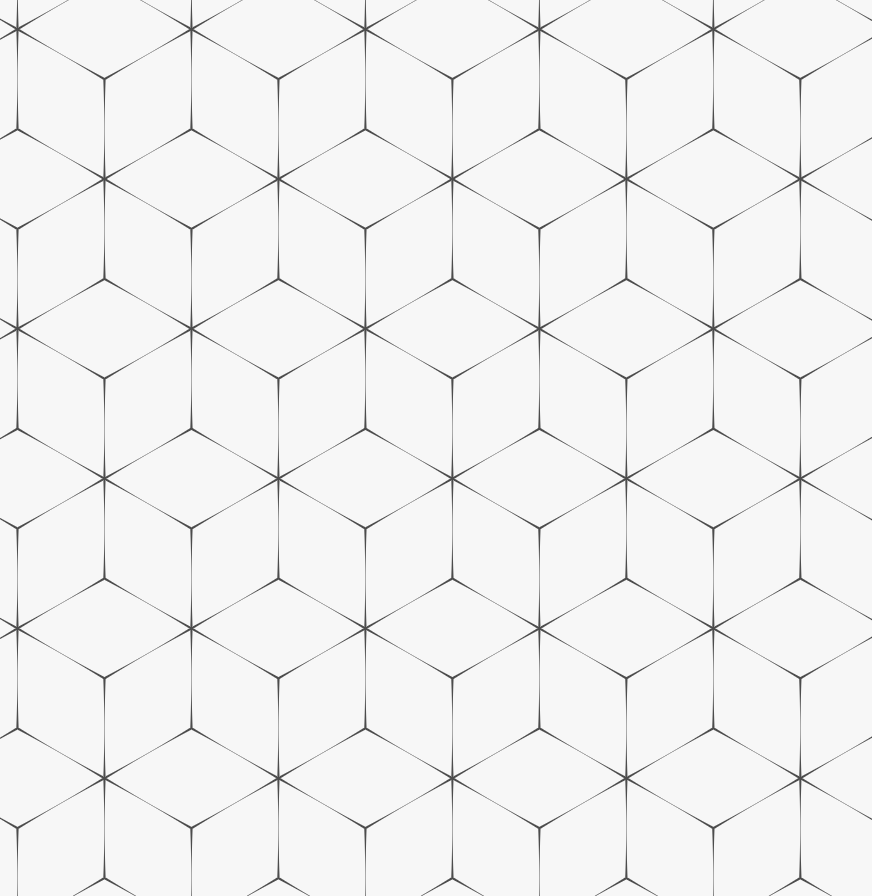
Give the GLSL for this pattern, as a WebGL 2 fragment shader.

```glsl
#version 300 es
precision highp float;

uniform vec2 u_resolution;
out vec4 fragColor;

// Offset from the nearest hub of a triangular lattice with unit edges
vec2 nearestHub(vec2 p) {
    vec2 cell = vec2(sqrt(3.0), 3.0);
    vec2 a = p - cell * round(p / cell);
    vec2 shifted = p - 0.5 * cell;
    vec2 b = shifted - cell * round(shifted / cell);
    return dot(a, a) < dot(b, b) ? a : b;
}

// Coverage of a spoke that is wide at both ends and hair-thin midway
float spoke(vec2 p, vec2 dir, float pixel) {
    float along = dot(p, dir);
    float across = abs(p.x * dir.y - p.y * dir.x);
    float ends = abs(2.0 * clamp(along, 0.0, 1.0) - 1.0);
    float halfWidth = 0.0022 + 0.0095 * ends * ends;
    float covered = min(across + 0.5 * pixel, halfWidth)
                  - max(across - 0.5 * pixel, -halfWidth);
    return clamp(covered / pixel, 0.0, 1.0) * smoothstep(-pixel, 0.0, along);
}

void main() {
    // Edge length is the unit; one hub sits near the upper left corner
    vec2 uv = gl_FragCoord.xy / u_resolution.y;
    vec2 p = (uv - vec2(0.0195, 0.9674)) / vec2(0.1121, 0.11146);
    float pixel = 1.0 / (0.1118 * u_resolution.y);

    // Six spokes per hub, meeting the neighbours' spokes at the cube corners
    vec2 local = nearestHub(p);
    float ink = 0.0;
    for (int i = 0; i < 6; i++) {
        float angle = radians(30.0 + 60.0 * float(i));
        ink = max(ink, spoke(local, vec2(cos(angle), sin(angle)), pixel));
    }

    vec3 paper = vec3(0.967);
    vec3 graphite = vec3(0.3);
    fragColor = vec4(mix(paper, graphite, ink), 1.0);
}
```
